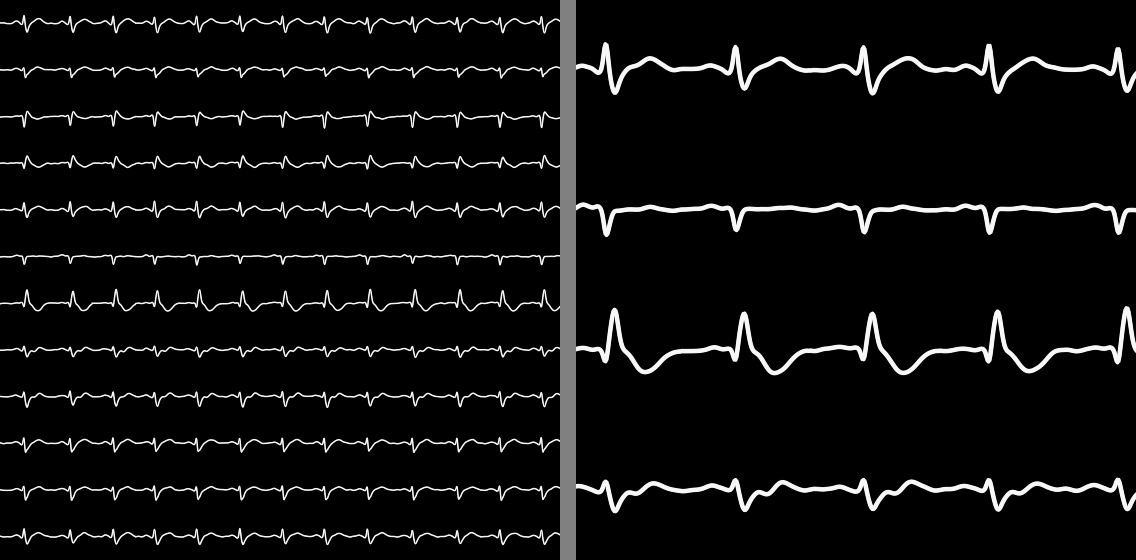
Left, the full canvas; right, a detail of the centre.
This pattern is drawn by a Shadertoy shader. Its source:

```glsl
// Twelve stacked pulse traces, white on black, thirteen beats across.
// Each beat is a sum of bell curves weighted per row; beat timing drifts, heights
// and baseline vary a little, and the line is drawn by distance to short segments.

// Weights of the sharp bells, in order of time, one entry per row from the top
const vec4 SPIKES[12] = vec4[12](
    vec4(10, -1, -12, -2), vec4(5, -9, -5, -3), vec4(-12, -4, 6, 3),
    vec4(-7, 0, 9, 3), vec4(11, 0, -9, -2), vec4(-8, -4, 0, 0),
    vec4(-6, 2, 18, 0), vec4(5, 0, -8, -3), vec4(8, -3, -12, -3),
    vec4(11, -11, -7, -3), vec4(8, -11, -9, -2), vec4(10, 0, -9, -4));

// Weights of the slow bells: lead-in, dip, recovery
const vec3 SWELLS[12] = vec3[12](
    vec3(3, 0, 6), vec3(2, 0, 4), vec3(1, 0, -3),
    vec3(1, 0, -5), vec3(2, 0, 5), vec3(2, 0, 1),
    vec3(1, -3, -9), vec3(2, -4, 4), vec3(2, -3, 5),
    vec3(2, 0, 5), vec3(2, 0, 4), vec3(2, 0, 5));

float hash(vec2 p) {
    vec3 q = fract(vec3(p.xyx) * 0.1031);
    q += dot(q, q.yzx + 33.33);
    return fract((q.x + q.y) * q.z);
}

float noise(float x, float seed) {
    float cell = floor(x), t = fract(x);
    return mix(hash(vec2(cell, seed)), hash(vec2(cell + 1.0, seed)), t * t * (3.0 - 2.0 * t));
}

float bell(float x, float center, float width) {
    float t = (x - center) / width;
    return exp(-0.5 * t * t);
}

// Slow irregularity in the timing of the beats
float beatDrift(float beat) {
    float phase = beat * 6.2832 / 9.0;
    return 4.5 * exp(-beat / 8.0) * sin(phase) + 1.5 * sin(2.0 * phase);
}

// Height of the trace above the baseline of its row
float trace(float x, int row) {
    float beat = floor((x - 8.0) / 59.17);
    float t = x - 33.0 - 59.17 * beat - beatDrift(beat);
    float seed = float(row) + 20.0;

    vec4 spike = SPIKES[row];
    vec3 swell = SWELLS[row];
    spike.xy *= 0.88 + 0.24 * hash(vec2(beat + 5.0, seed));
    spike.zw *= 0.88 + 0.24 * hash(vec2(beat + 40.0, seed));

    float y = dot(spike, vec4(bell(t, 0.0, 1.0), bell(t, 1.5, 1.1),
                              bell(t, 4.0, 1.6), bell(t, 7.0, 1.8)));
    y += dot(swell, vec3(bell(t, -11.0, 3.0), bell(t, 15.0, 3.0), bell(t, 20.0, 5.0)));
    y -= 0.15 * spike.x * bell(t, -3.5, 1.5);
    return y + 1.2 * (noise(x / 5.0, seed) - 0.5);
}

float segmentDistance(vec2 p, vec2 a, vec2 b) {
    vec2 ab = b - a;
    return length(p - a - ab * clamp(dot(p - a, ab) / dot(ab, ab), 0.0, 1.0));
}

void mainImage(out vec4 fragColor, in vec2 fragCoord) {
    // The canvas is 768 units wide, each row 64 units high
    vec2 p = fragCoord / iResolution.xy * 768.0;
    float pixel = 768.0 / iResolution.y;
    int row = clamp(11 - int(p.y / 64.0), 0, 11);
    p.y = mod(p.y, 64.0) - 32.0;

    // Nearest distance to the trace around this column
    float dist = 64.0;
    vec2 a = vec2(p.x - 5.0, trace(p.x - 5.0, row));
    for (int i = 1; i <= 20; i++) {
        float x = p.x - 5.0 + 0.5 * float(i);
        vec2 b = vec2(x, trace(x, row));
        dist = min(dist, segmentDistance(p, a, b));
        a = b;
    }

    float line = 1.0 - smoothstep(1.05 - 0.6 * pixel, 1.05 + 0.6 * pixel, dist);
    fragColor = vec4(vec3(0.97 * line), 1.0);
}
```
